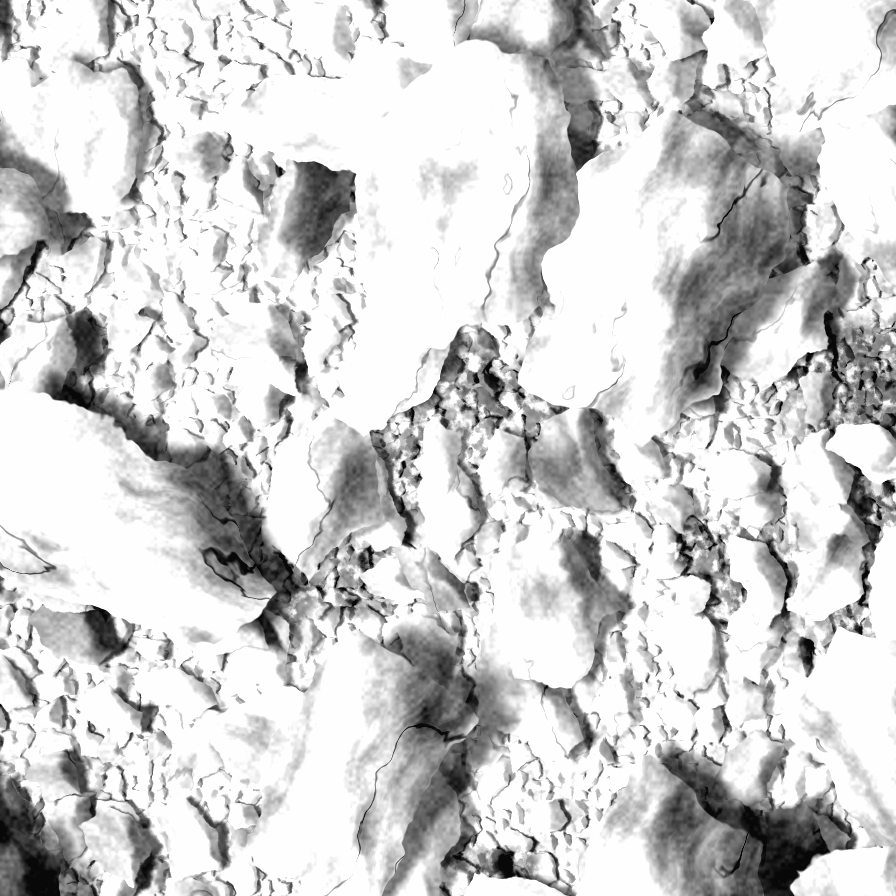
This texture is drawn by a WebGL 2 fragment shader. Its source:

```glsl
#version 300 es
precision highp float;

uniform vec2 u_resolution;
out vec4 fragColor;

#define SUN vec2(-0.96, -0.2)
#define LEAN 0.4
#define FINEST_CELLS 58.0
#define LEVELS 5
#define FACES 6
#define STRETCH 0.64
#define SHADOW_REACH 0.13
#define EXPOSURE 1.13
#define GRAIN 0.16
#define DIRT 0.55

float hash(vec2 p) {
    return fract(sin(dot(p, vec2(127.1, 311.7))) * 43758.5453);
}

float noise(vec2 p) {
    vec2 i = floor(p), f = fract(p);
    f = f * f * (3.0 - 2.0 * f);
    return mix(mix(hash(i), hash(i + vec2(1, 0)), f.x),
               mix(hash(i + vec2(0, 1)), hash(i + vec2(1, 1)), f.x), f.y);
}

float fbm(vec2 p) {
    float sum = 0.0, amp = 0.52;
    for (int i = 0; i < 5; i++) {
        sum += amp * noise(p);
        p = mat2(1.6, 1.2, -1.2, 1.6) * p + 7.3;
        amp *= 0.5;
    }
    return sum;
}

// Chiselled stone: x = outline distance, y = shadow distance, z = facing to the sun
vec3 stone(vec2 q, vec2 id, vec2 sun, float size) {
    vec2 shadowShift = -sun * SHADOW_REACH;
    float outline = -9.0, shadow = -9.0;
    float weight = exp(-6.0), facing = 0.3 * weight;
    for (int i = 0; i < FACES; i++) {
        float k = float(i);
        float r1 = hash(id + k * 3.1), r2 = hash(id - k * 5.7);
        float a = (k + 0.8 * r1) * 6.2832 / float(FACES);
        vec2 normal = vec2(cos(a), sin(a));
        float edge = dot(q, normal) - size * mix(0.65, 1.0, r2);
        outline = max(outline, edge);
        shadow = max(shadow, edge - dot(shadowShift, normal));
        float w = exp(min(edge * mix(12.0, 50.0, r1), 20.0));
        weight += w;
        facing += w * dot(normal, sun);
    }
    return vec3(outline, shadow, facing / weight);
}

// Streaked, cracked surface of one stone
float surface(vec2 q, vec2 id, float facing, float bulk) {
    vec2 grainPos = q * vec2(34.0, 13.0) + 40.0 * hash(id + 2.0);
    float streaks = fbm(grainPos);
    float veins = fbm(grainPos * 0.45 + 31.0);
    float crack = 1.0 - smoothstep(0.0, 0.022, abs(veins - 0.5));
    crack *= smoothstep(0.42, 0.62, noise(grainPos * 0.3 + 5.0));
    float shade = 1.0 - smoothstep(-0.9, 0.0, facing);
    float dark = step(0.86, hash(id + 8.0)) * 0.42;
    return EXPOSURE - mix(0.4, 0.6, bulk) * shade - dark * bulk
         + (streaks - 0.5) * mix(0.5, 1.35, bulk) - 0.5 * crack * bulk;
}

// Scatters one size of stones over the tone below
float scatter(float tone, vec2 uv, float level) {
    float bulk = level / float(LEVELS - 1);
    float cells = FINEST_CELLS * exp2(-level);
    float soft = 0.9 * cells / u_resolution.y;
    float presence = mix(0.85, 0.42, smoothstep(0.0, 0.5, bulk));
    vec2 p = uv * cells + 13.7 * level;
    vec2 warp = vec2(fbm(p * 2.6), fbm(p * 2.6 + 19.0)) - 0.5;
    vec2 base = floor(p);
    p += 0.3 * warp;
    for (int j = -1; j <= 1; j++)
    for (int i = -1; i <= 1; i++) {
        vec2 cell = base + vec2(i, j);
        vec2 id = cell + 37.0 * level;
        if (hash(id + 0.5) > presence) continue;
        vec2 jitter = vec2(hash(id + 1.3), hash(id + 4.9));
        float angle = LEAN + (hash(id + 6.1) - 0.5) * 2.2;
        float c = cos(angle), s = sin(angle);
        mat2 turn = mat2(c, -s, s, c);
        vec2 local = turn * (p - cell - mix(vec2(0.22), vec2(0.78), jitter));
        vec2 q = local * vec2(1.0, STRETCH);
        float size = mix(0.3, 0.55, hash(id + 9.2));
        vec3 rock = stone(q, id, turn * SUN, size);

        // Shadow on the ground, then the body over it
        float depth = mix(0.72, 0.9, bulk) * sqrt(hash(id + 11.0));
        float shadow = 1.0 - smoothstep(-0.05, 0.02 + soft, rock.y);
        tone *= 1.0 - depth * shadow;
        float cover = 1.0 - smoothstep(-soft, soft, rock.x);
        if (cover > 0.0) {
            float body = surface(local / cells, id, rock.z, bulk);
            tone = mix(tone, clamp(body, 0.05, 1.15), cover);
        }
    }
    return tone;
}

void main() {
    vec2 uv = gl_FragCoord.xy / u_resolution.y;
    float grit = fbm(uv * 95.0);
    float tone = 1.1 + (grit - 0.5) * 0.9;

    for (int i = 0; i < LEVELS; i++) {
        tone = scatter(tone, uv, float(i));
        // Dark earth settles on the gravel, under the larger rocks
        if (i == 1) {
            float patches = smoothstep(0.55, 0.68, fbm(uv * 6.0 + 3.0));
            tone -= DIRT * patches * smoothstep(0.3, 0.6, grit);
        }
    }

    // Broad exposure drift and fine grain
    tone += (fbm(uv * 4.0 + 50.0) - 0.5) * 0.35;
    tone += (noise(uv * 230.0) - 0.5) * GRAIN;
    fragColor = vec4(vec3(clamp(tone, 0.03, 0.995)), 1.0);
}
```
